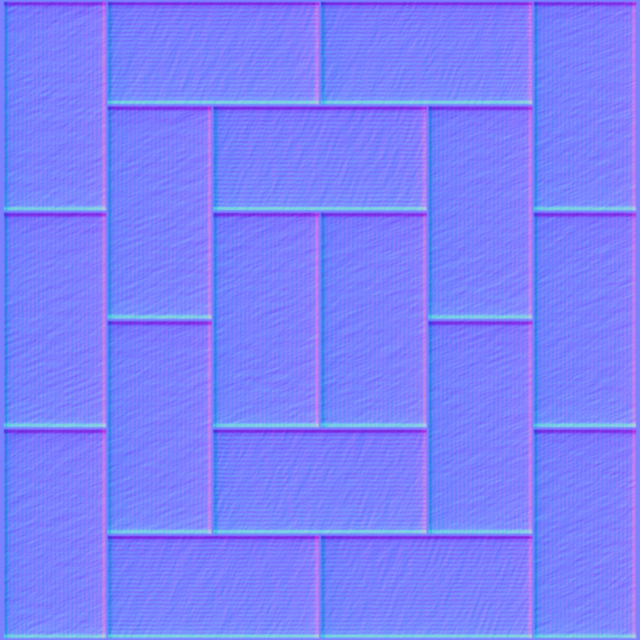
Reproduce this texture map procedurally as a Shadertoy shader.

```glsl
// Tangent-space normal map of ribbed planks laid in nested rings on a 6 x 6 grid.
// Each cell finds its two-cell plank by formula; bevels, ribs and crossing
// creases add up to a surface tilt, which is then encoded as a colour.

#define GRID_SCALE vec2(5.897, 5.852) // cells per canvas at the centre
#define GRID_SQUEEZE 0.33             // outer cells are slightly narrower
#define BEVEL_TILT vec2(0.46, 0.68)   // steepness of side and end bevels
#define BEVEL_INSET 0.028             // bevel ridge to joint, in cells
#define BEVEL_WIDTH 0.019
#define PILLOW_TILT 0.17              // soft rounding of the faces
#define PILLOW_WIDTH 0.13
#define RIBS 25.0                     // ribs across one plank
#define RIB_TILT 0.10
#define CREASE_HEIGHT 0.0034
#define BASE_TILT vec2(-0.035, 0.01)

const float TAU = 6.2831853;

float hash(vec2 p) {
    return fract(sin(dot(p, vec2(127.1, 311.7))) * 43758.5453);
}

float noise(vec2 p) {
    vec2 i = floor(p), f = fract(p);
    f = f * f * (3.0 - 2.0 * f);
    return mix(mix(hash(i), hash(i + vec2(1, 0)), f.x),
               mix(hash(i + vec2(0, 1)), hash(i + vec2(1, 1)), f.x), f.y);
}

// Plank holding a cell: xy is its first corner, zw its size in cells.
vec4 plankAt(vec2 cell) {
    vec2 ring = min(cell, 5.0 - cell);
    if (ring.x <= ring.y) {
        float first = ring.x + 2.0 * floor((cell.y - ring.x) * 0.5);
        return vec4(cell.x, first, 1.0, 2.0);
    }
    float start = ring.y + 1.0;
    float first = start + 2.0 * floor((cell.x - start) * 0.5);
    return vec4(first, cell.y, 2.0, 1.0);
}

// Slanting creases; p.x runs across the plank and p.y along it.
float creases(vec2 p) {
    p.y += 0.35 * p.x;
    return CREASE_HEIGHT * (noise(p * vec2(12.0, 30.0))
         + 0.4 * noise(p * vec2(30.0, 55.0) + 17.0)
         + 0.9 * noise(p * vec2(5.0, 13.0) + 41.0));
}

// Narrow ridge beside the joint plus a wide, faint rounding.
vec2 edgeTilt(vec2 dist) {
    vec2 ridge = (dist - BEVEL_INSET) / BEVEL_WIDTH;
    return BEVEL_TILT * exp(-ridge * ridge)
         + PILLOW_TILT * exp(-max(dist, 0.0) / PILLOW_WIDTH);
}

// Tilt of the ribbed face, in plank axes.
vec2 faceTilt(vec2 p, vec2 seed, float detail) {
    vec2 q = p + seed;
    float e = 0.008;
    vec2 slope = vec2(creases(q - vec2(e, 0)) - creases(q + vec2(e, 0)),
                      creases(q - vec2(0, e)) - creases(q + vec2(0, e))) / (2.0 * e);
    float wobble = 1.2 * noise(q * vec2(6.0, 14.0));
    float wear = 0.35 + 1.1 * noise(q * vec2(9.0, 26.0) + 5.0);
    slope.x += RIB_TILT * wear * sin(TAU * RIBS * p.x + wobble);
    return slope * detail;
}

void mainImage(out vec4 fragColor, in vec2 fragCoord) {
    // Grid coordinates, measured downwards from the top left
    vec2 d = fragCoord / iResolution.xy - 0.5;
    d.y = -d.y;
    vec2 grid = 3.0 + d * (GRID_SCALE + GRID_SQUEEZE * abs(d));

    // Plank and distances to its four edges
    vec4 plank = plankAt(clamp(floor(grid), 0.0, 5.0));
    vec2 local = grid - plank.xy;
    vec2 toFar = plank.zw - local;
    vec2 nearest = min(local, toFar);
    float face = smoothstep(-0.004, 0.022, min(nearest.x, nearest.y));

    // Fine relief follows the length of the plank
    bool upright = plank.w > plank.z;
    float detail = 1.0 - smoothstep(0.35, 0.8, RIBS * 6.0 / iResolution.y);
    vec2 seed = 20.0 * vec2(hash(plank.xy), hash(plank.yx + 9.0));
    vec2 relief = faceTilt(upright ? local : local.yx, seed, detail);
    if (!upright) relief = relief.yx;

    // Sum the tilts and encode the normal
    vec2 tilt = edgeTilt(toFar) - edgeTilt(local) + relief;
    vec3 normal = normalize(vec3(BASE_TILT + tilt * face, 1.0));
    fragColor = vec4(0.5 + 0.5 * normal, 1.0);
}
```
